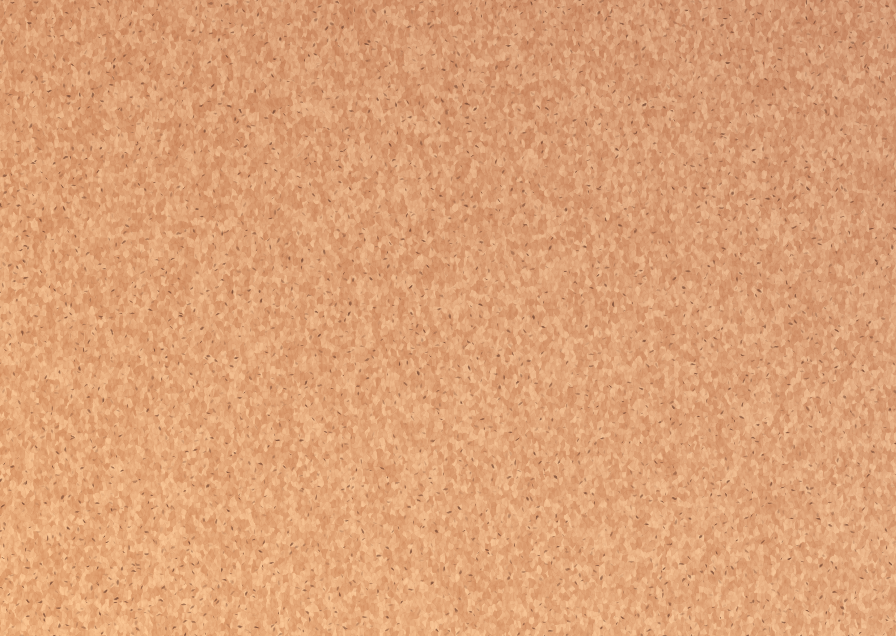
Give the GLSL for this texture, as a WebGL 1 fragment shader.

```glsl
precision highp float;
// Fine-grained cork sheet: small packed granules, ragged dark flecks and a soft light falloff.
uniform vec2 u_resolution;

const vec3 CORK_COLOR = vec3(0.882, 0.651, 0.479);
const vec3 FLECK_COLOR = vec3(0.45, 0.27, 0.19);
const vec3 TONE_SPREAD = vec3(0.052, 0.077, 0.074);  // colour change from mid to pale granule
const vec3 LIGHT_DOWN = vec3(0.068, 0.073, 0.045);   // gain from top to bottom
const vec3 LIGHT_LEFT = vec3(0.028, 0.018, -0.006);  // gain from right to left
const vec2 GRAIN_DENSITY = vec2(150.0, 104.0);       // granules per canvas height
const float GRAIN_SOFTNESS = 12.0;
const float GRAIN_WARP = 0.65;
const float SEAM_DEPTH = 0.40;
const float FLECK_DENSITY = 74.0;
const vec2 FLECK_RADIUS = vec2(0.19, 0.085);         // in fleck cells
const float FLECK_WARP = 0.16;
const float FLECK_STRENGTH = 0.80;
const float FIBRE_DEPTH = 0.75;
const float MOTTLE_DEPTH = 0.10;

vec2 hash2(vec2 p) {
  vec3 q = fract(p.xyx * vec3(0.1031, 0.1030, 0.0973));
  q += dot(q, q.yzx + 33.33);
  return fract((q.xx + q.yz) * q.zy);
}

float cornerSlope(vec2 cell, vec2 corner, vec2 f) {
  float angle = 6.2832 * hash2(cell + corner).x;
  return dot(vec2(cos(angle), sin(angle)), f - corner);
}

// Gradient noise, roughly -0.7 to 0.7
float gradientNoise(vec2 p) {
  vec2 cell = floor(p);
  vec2 f = fract(p);
  vec2 w = f * f * f * (f * (f * 6.0 - 15.0) + 10.0);
  float low = mix(cornerSlope(cell, vec2(0.0), f), cornerSlope(cell, vec2(1.0, 0.0), f), w.x);
  float high = mix(cornerSlope(cell, vec2(0.0, 1.0), f), cornerSlope(cell, vec2(1.0), f), w.x);
  return mix(low, high, w.y);
}

// Cellular granules: x is the softly blended tone (-1 to 1), y the seam coverage
vec2 granules(vec2 p) {
  vec2 cell = floor(p);
  float nearest = 8.0, second = 8.0, toneSum = 0.0, weightSum = 0.0;
  for (int j = -1; j <= 1; j++) {
    for (int i = -1; i <= 1; i++) {
      vec2 id = cell + vec2(float(i), float(j));
      float d = length(id + hash2(id) - p);
      float weight = exp(-GRAIN_SOFTNESS * d);
      toneSum += weight * (2.0 * hash2(id + 71.0).x - 1.0);
      weightSum += weight;
      second = min(second, max(nearest, d));
      nearest = min(nearest, d);
    }
  }
  float seam = 1.0 - smoothstep(0.0, 0.32, second - nearest);
  return vec2(toneSum / weightSum, seam);
}

// Scattered dark slivers with random size, angle and strength
float flecks(vec2 p, float pixel) {
  vec2 cell = floor(p);
  float cover = 0.0;
  for (int j = -1; j <= 1; j++) {
    for (int i = -1; i <= 1; i++) {
      vec2 id = cell + vec2(float(i), float(j));
      vec2 shape = hash2(id + 19.0);
      vec2 d = p - id - hash2(id + 43.0);
      float angle = 3.1416 * shape.x;
      float c = cos(angle), s = sin(angle);
      d = vec2(c * d.x + s * d.y, c * d.y - s * d.x);
      vec2 radius = FLECK_RADIUS * mix(0.5, 1.3, shape.y);
      float edge = (length(d / radius) - 1.0) * radius.y;
      float strength = pow(hash2(id + 87.0).y, 2.6);
      cover = max(cover, strength * (1.0 - smoothstep(-0.5 * pixel, 0.6 * pixel, edge)));
    }
  }
  return cover;
}

void main() {
  vec2 uv = gl_FragCoord.xy / u_resolution;
  vec2 p = gl_FragCoord.xy / u_resolution.y;

  // Granules with ragged outlines
  vec2 grainPos = p * GRAIN_DENSITY;
  vec2 warp = vec2(gradientNoise(grainPos * 1.1), gradientNoise(grainPos * 1.1 + 37.0));
  vec2 grain = granules(grainPos + GRAIN_WARP * warp);

  // Fine upright fibres and faint broad mottling
  float fibre = gradientNoise(p * vec2(215.0, 125.0) + 11.0);
  float mottle = gradientNoise(p * 30.0) + 0.5 * gradientNoise(p * 9.0 + 5.0);
  float tone = grain.x - SEAM_DEPTH * grain.y + FIBRE_DEPTH * fibre + MOTTLE_DEPTH * mottle;

  // Light falls from the lower left
  vec3 color = CORK_COLOR + LIGHT_DOWN * (0.5 - uv.y) + LIGHT_LEFT * (0.5 - uv.x);
  color += TONE_SPREAD * tone;

  // Flecks bent by the granule warp
  float fleck = flecks(p * FLECK_DENSITY + FLECK_WARP * warp, FLECK_DENSITY / u_resolution.y);
  color = mix(color, FLECK_COLOR, FLECK_STRENGTH * fleck);
  gl_FragColor = vec4(clamp(color, 0.0, 1.0), 1.0);
}
```
